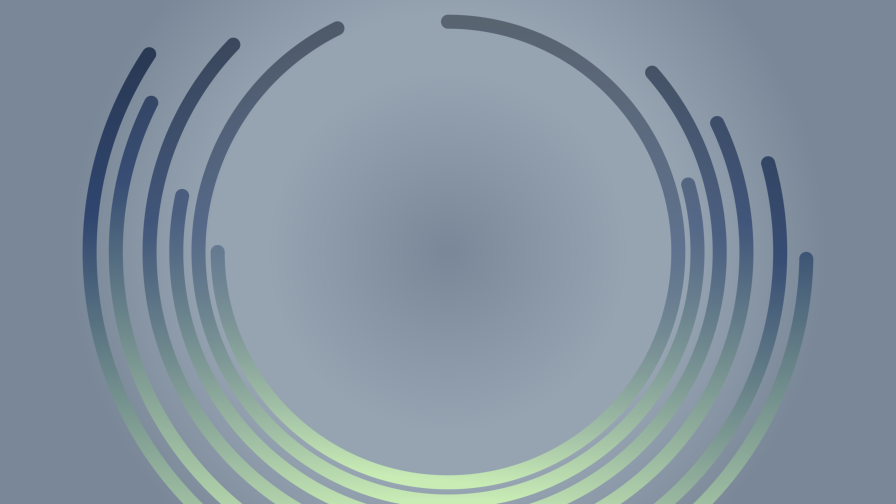
Give the GLSL for this background, as a WebGL 1 fragment shader.

```glsl
precision highp float;
// Six concentric round-capped arcs, open at the top, over a soft ring of light.
// Each arc is a distance function folded about the middle of its gap, and it is
// tinted from slate through navy to pale green down its own height.

uniform vec2 u_resolution;

// Lengths are fractions of the canvas height.
const int ARC_COUNT = 6;
const float STROKE_HALF = 0.0139;
const float INNER_OPACITY = 0.50;
const float OUTER_OPACITY = 0.92;
const float FOOT_OPACITY = 0.95;
const float NAVY_STOP = 0.45;

const float GLOW_PEAK = 0.36;
const float GLOW_FADE = 0.47;
const float GLOW_END = 0.75;

const vec3 BACK_DIM = vec3(0.475, 0.530, 0.595);
const vec3 BACK_LIT = vec3(0.588, 0.643, 0.698);
const vec3 SLATE = vec3(0.11, 0.14, 0.19);
const vec3 NAVY = vec3(0.16, 0.25, 0.42);
const vec3 PALE_GREEN = vec3(0.80, 0.94, 0.71);

// Radius, gap centre and gap half-width in degrees clockwise from up, tint tilt.
vec4 arcShape(int i) {
  if (i == 0) return vec4(0.457, -45.0, 45.0, 0.04);
  if (i == 1) return vec4(0.495, 24.0, 50.3, 0.0);
  if (i == 2) return vec4(0.539, -14.7, 63.4, 0.02);
  if (i == 3) return vec4(0.592, 9.2, 55.2, 0.0);
  if (i == 4) return vec4(0.659, 5.6, 68.9, 0.06);
  return vec4(0.711, 17.3, 73.8, 0.0);
}

// Distance from p to the centre line of an arc, including its two ends.
float arcDistance(vec2 p, float radius, float gapCentre, float gapHalf) {
  float c = cos(gapCentre);
  float s = sin(gapCentre);
  vec2 q = vec2(abs(c * p.x - s * p.y), s * p.x + c * p.y);
  vec2 end = radius * vec2(sin(gapHalf), cos(gapHalf));
  bool inGap = q.x * end.y < q.y * end.x;
  return inGap ? distance(q, end) : abs(length(q) - radius);
}

// Dim at the centre, bright in a broad band, dim again outside.
vec3 background(float r) {
  float rise = clamp(r / GLOW_PEAK, 0.0, 1.0);
  float fall = 1.0 - clamp((r - GLOW_FADE) / (GLOW_END - GLOW_FADE), 0.0, 1.0);
  return mix(BACK_DIM, BACK_LIT, rise * fall);
}

void main() {
  float pixel = 1.0 / u_resolution.y;
  vec2 p = (gl_FragCoord.xy - 0.5 * u_resolution) * pixel;
  vec3 color = background(length(p));

  for (int i = 0; i < ARC_COUNT; i++) {
    vec4 shape = arcShape(i);
    float radius = shape.x;
    float d = arcDistance(p, radius, radians(shape.y), radians(shape.z));
    float cover = 1.0 - smoothstep(-0.75 * pixel, 0.75 * pixel, d - STROKE_HALF);

    // Tint and opacity follow the height within this arc's circle.
    float down = 0.5 - 0.5 * p.y / radius - shape.w * p.x / radius;
    float toNavy = clamp(down / NAVY_STOP, 0.0, 1.0);
    float toGreen = clamp((down - NAVY_STOP) / (1.0 - NAVY_STOP), 0.0, 1.0);
    vec3 tint = mix(mix(SLATE, NAVY, toNavy), PALE_GREEN, toGreen);
    float outward = float(i) / float(ARC_COUNT - 1);
    float opacity = mix(INNER_OPACITY, OUTER_OPACITY, outward);
    opacity = mix(opacity, FOOT_OPACITY, toGreen);

    color = mix(color, tint, cover * opacity);
  }

  gl_FragColor = vec4(color, 1.0);
}
```
